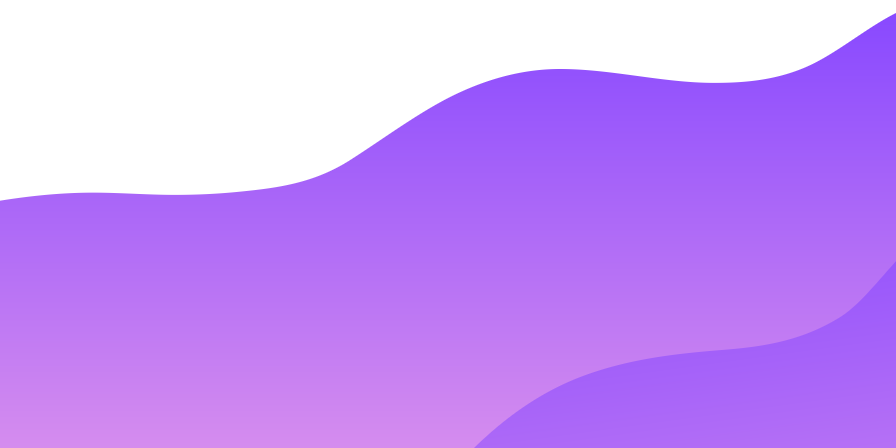
Give the GLSL for this background, as a WebGL 1 fragment shader.

```glsl
precision highp float;
// Two flowing violet waves with soft vertical gradients on a white backdrop.

uniform vec2 u_resolution;

const vec3 WHITE = vec3(1.0);
const vec3 VIOLET = vec3(0.535, 0.285, 1.0);
const vec3 ORCHID = vec3(0.835, 0.55, 0.935);

// Cubic Hermite span between knots (x, height, slope); keeps h before the span.
float span(float h, float x, vec3 a, vec3 b) {
    float w = b.x - a.x;
    float t = (x - a.x) / w;
    float s = t * t * (3.0 - 2.0 * t);
    float bend = w * t * (1.0 - t) * (a.z * (1.0 - t) - b.z * t);
    return x < a.x ? h : mix(a.y, b.y, s) + bend;
}

// Crest of the large wave, rising to the right in three swells.
float backCrest(float x) {
    vec3 shore = vec3(0.104, 0.570, 0.0);
    vec3 dip = vec3(0.195, 0.565, 0.0);
    vec3 lift = vec3(0.267, 0.572, 0.2);
    vec3 climb = vec3(0.391, 0.643, 1.28);
    vec3 shoulder = vec3(0.508, 0.789, 0.96);
    vec3 peak = vec3(0.625, 0.846, 0.0);
    vec3 saddle = vec3(0.797, 0.815, 0.0);
    vec3 rise = vec3(0.898, 0.849, 0.84);
    float h = span(0.552, x, vec3(0.0, 0.552, 0.32), shore);
    h = span(h, x, shore, dip);
    h = span(h, x, dip, lift);
    h = span(h, x, lift, climb);
    h = span(h, x, climb, shoulder);
    h = span(h, x, shoulder, peak);
    h = span(h, x, peak, saddle);
    h = span(h, x, saddle, rise);
    return span(h, x, rise, vec3(1.0, 0.971, 1.0));
}

// Crest of the small wave in the lower right corner.
float frontCrest(float x) {
    vec3 foot = vec3(0.529, 0.0, 1.96);
    vec3 shoulder = vec3(0.651, 0.161, 0.74);
    vec3 shelf = vec3(0.807, 0.219, 0.16);
    vec3 rise = vec3(0.9375, 0.292, 1.24);
    float h = foot.z * (x - foot.x);
    h = span(h, x, foot, shoulder);
    h = span(h, x, shoulder, shelf);
    h = span(h, x, shelf, rise);
    return span(h, x, rise, vec3(1.0, 0.417, 2.2));
}

// Coverage below a crest, smoothed across one pixel along its normal.
float below(float crest, float nextCrest, float y) {
    float rise = (nextCrest - crest) * u_resolution.y;
    float gap = (crest - y) * u_resolution.y;
    return clamp(gap / sqrt(1.0 + rise * rise) + 0.5, 0.0, 1.0);
}

vec3 waveColor(float t) {
    return mix(VIOLET, ORCHID, clamp(t, 0.0, 1.0));
}

void main() {
    vec2 uv = gl_FragCoord.xy / u_resolution;
    float nextX = uv.x + 1.0 / u_resolution.x;

    float back = below(backCrest(uv.x), backCrest(nextX), uv.y);
    float front = below(frontCrest(uv.x), frontCrest(nextX), uv.y);

    // The back gradient is vertical; the front one tilts slightly.
    vec3 backColor = waveColor((0.971 - uv.y) / 0.971);
    vec3 frontColor = waveColor(0.21 + 0.91 * (0.417 - uv.y) + 0.25 * (uv.x - 1.0));

    vec3 color = mix(WHITE, backColor, back);
    color = mix(color, frontColor, front);
    gl_FragColor = vec4(color, 1.0);
}
```
